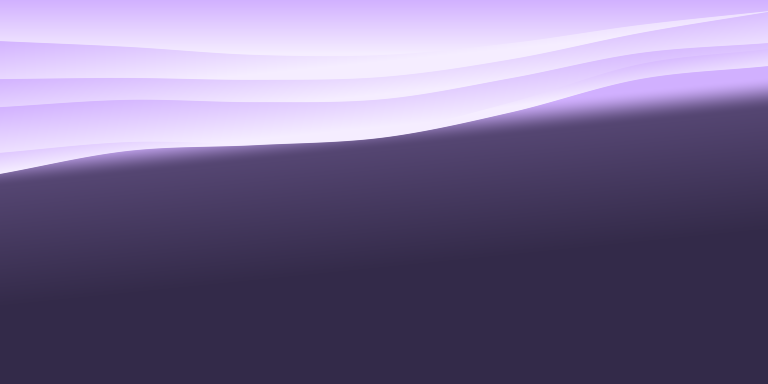
A Shadertoy shader for this background:

```glsl
// Pale lilac waves stacked above a deep violet body.
// Each wave edge is a smooth spline across the canvas; each layer is filled
// with a tilted linear gradient and painted over the one above it.

const vec3 LILAC = vec3(0.82, 0.69, 1.00);
const vec3 MIST  = vec3(0.96, 0.93, 1.00);
const vec3 MAUVE = vec3(0.335, 0.275, 0.45);
const vec3 NIGHT = vec3(0.20, 0.165, 0.285);

const int WAVES = 5;       // the last wave is the dark body
const int KNOTS = 7;       // evenly spaced knots per edge
const float TILT = 0.20;   // rise of the body gradient across the canvas
const vec2 GLOW_RANGE = vec2(0.40, 0.485);
const vec2 SHADE_RANGE = vec2(0.475, 0.80);

// Edge depth below the top, as a fraction of the height, one row per wave.
const float EDGE_DEPTH[WAVES * KNOTS] = float[](
    0.107, 0.122, 0.143, 0.143, 0.112, 0.065, 0.029,
    0.206, 0.203, 0.208, 0.200, 0.154, 0.086, 0.031,
    0.279, 0.260, 0.266, 0.258, 0.203, 0.138, 0.112,
    0.398, 0.370, 0.372, 0.346, 0.266, 0.167, 0.128,
    0.453, 0.393, 0.378, 0.358, 0.292, 0.206, 0.172);

// Light band gradients: start depth, end depth, tilt.
const vec3 BAND_GRADIENT[WAVES] = vec3[](
    vec3(0.0, 0.14, 0.0),
    vec3(0.10, 0.26, 0.20),
    vec3(0.20, 0.345, 0.20),
    vec3(0.275, 0.43, 0.20),
    vec3(0.365, 0.45, 0.26));

float ramp(vec2 range, float value) {
    return clamp((value - range.x) / (range.y - range.x), 0.0, 1.0);
}

// Knot height, extended in a straight line past both ends.
float knot(int wave, int index) {
    int row = wave * KNOTS;
    int last = row + KNOTS - 1;
    if (index < 0) return 2.0 * EDGE_DEPTH[row] - EDGE_DEPTH[row + 1];
    if (index >= KNOTS) return 2.0 * EDGE_DEPTH[last] - EDGE_DEPTH[last - 1];
    return EDGE_DEPTH[row + index];
}

// Catmull-Rom spline through the knots of one wave.
float edgeDepth(int wave, float x) {
    float s = clamp(x, 0.0, 1.0) * float(KNOTS - 1);
    int i = min(int(s), KNOTS - 2);
    float t = s - float(i);
    float a = knot(wave, i - 1);
    float b = knot(wave, i);
    float c = knot(wave, i + 1);
    float d = knot(wave, i + 2);
    return b + 0.5 * t * (c - a + t * (2.0 * a - 5.0 * b + 4.0 * c - d
             + t * (3.0 * (b - c) + d - a)));
}

vec3 bandColor(int band, vec2 p) {
    vec3 g = BAND_GRADIENT[band];
    return mix(LILAC, MIST, ramp(g.xy, p.y + g.z * p.x));
}

vec3 bodyColor(vec2 p) {
    float depth = p.y + TILT * p.x;
    vec3 shade = mix(MAUVE, NIGHT, ramp(SHADE_RANGE, depth));
    return mix(LILAC, shade, smoothstep(GLOW_RANGE.x, GLOW_RANGE.y, depth));
}

void mainImage(out vec4 fragColor, in vec2 fragCoord) {
    // x runs across the canvas, y is the depth below its top.
    vec2 p = fragCoord / iResolution.xy;
    p.y = 1.0 - p.y;
    float soft = 0.6 / iResolution.y;

    // Paint the waves from the top down.
    vec3 color = bandColor(0, p);
    for (int i = 0; i < WAVES; i++) {
        float below = p.y - edgeDepth(i, p.x);
        vec3 fill = i == WAVES - 1 ? bodyColor(p) : bandColor(i + 1, p);
        color = mix(color, fill, smoothstep(-soft, soft, below));
    }
    fragColor = vec4(color, 1.0);
}
```
